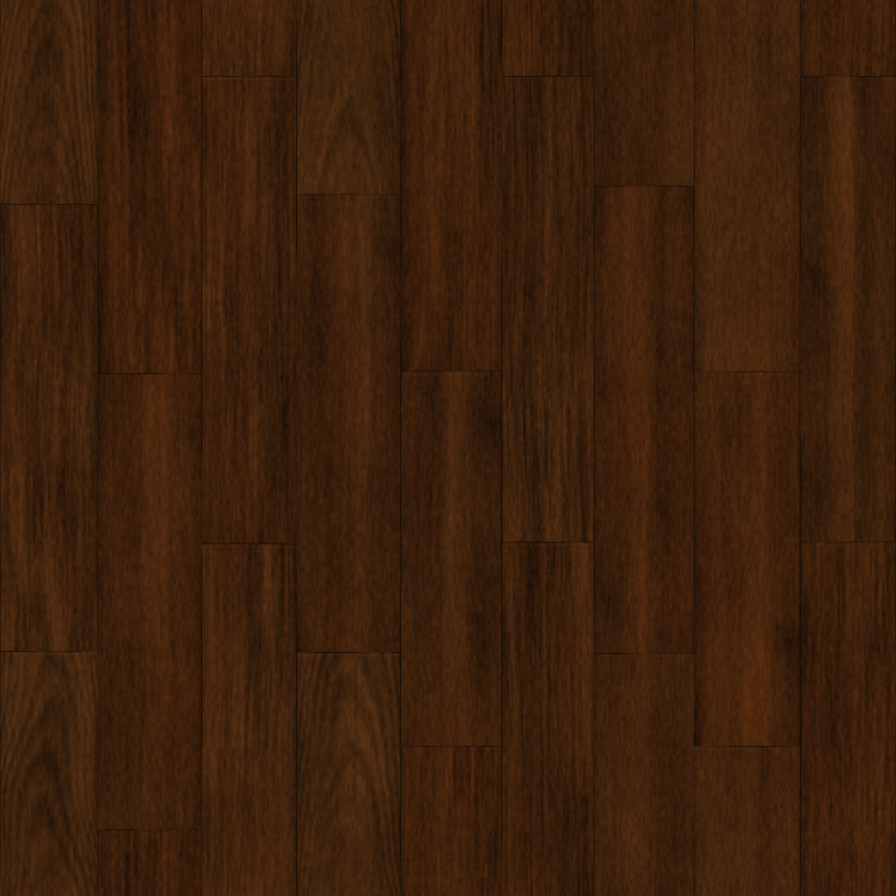
Reproduce this texture procedurally as a Shadertoy shader.

```glsl
// Dark brown plank floor: nine columns, each cut by two staggered end joints.
// Every plank gets stretched noise for grain plus one figure (stripes, a pale
// band with knots, arches or plain flecks), then thin worn seams on its borders.

const int COLUMNS = 9;
const float EDGES[10] = float[10](0.0, 0.109, 0.225, 0.331, 0.447, 0.560, 0.663, 0.775, 0.893, 1.0);
// Lower and upper end joint of each column
const vec2 JOINTS[9] = vec2[9](
    vec2(0.273, 0.772), vec2(0.074, 0.583), vec2(0.393, 0.915),
    vec2(0.272, 0.783), vec2(0.167, 0.586), vec2(0.395, 0.915),
    vec2(0.271, 0.792), vec2(0.167, 0.585), vec2(0.395, 0.915));

const int STRIPED = 0, BANDED = 1, TURNED = 2, ARCHED = 3, PLAIN = 4;
const int INNER_FIGURE[9] = int[9](STRIPED, BANDED, STRIPED, BANDED, BANDED, STRIPED, TURNED, BANDED, TURNED);
const int OUTER_FIGURE[9] = int[9](ARCHED, STRIPED, STRIPED, ARCHED, STRIPED, STRIPED, PLAIN, PLAIN, STRIPED);

const vec3 WOOD = vec3(0.238, 0.126, 0.046);
const vec3 RED_TINT = vec3(1.03, 0.96, 0.90);
const vec3 OLIVE_TINT = vec3(0.99, 1.05, 1.10);
const float SEAM_WIDTH = 0.0013;
const float SEAM_DARKNESS = 0.50;
const float EDGE_SHADE = 0.12;
const float STREAK_CONTRAST = 0.28;
const float BLOTCH_CONTRAST = 0.22;
const float PORE_CONTRAST = 0.26;
const float FLECK_CONTRAST = 0.17;
const float ARCH_STEEPNESS = 1.15;
const float ARCH_FREQUENCY = 17.0;

float hash(vec2 p) {
    vec3 q = fract(vec3(p.xyx) * 0.1031);
    q += dot(q, q.yzx + 33.33);
    return fract((q.x + q.y) * q.z);
}

float noise(vec2 p) {
    vec2 i = floor(p), f = fract(p);
    f = f * f * (3.0 - 2.0 * f);
    return mix(mix(hash(i), hash(i + vec2(1, 0)), f.x),
               mix(hash(i + vec2(0, 1)), hash(i + vec2(1, 1)), f.x), f.y);
}

// Noise centred on zero
float grain(vec2 p) { return noise(p) - 0.5; }

// Nested arches, pointing up the plank
float arches(vec2 p, float seed) {
    float x = p.x - 0.5 + 0.16 * grain(vec2(seed, p.y * 9.0));
    float rise = p.y + ARCH_STEEPNESS * x * x + 0.06 * grain(vec2(p.x * 3.0 + seed, p.y * 11.0));
    float ring = sin(6.2832 * ARCH_FREQUENCY * rise);
    float fade = 0.2 + 0.8 * noise(vec2(seed + p.x * 4.0, p.y * 8.0));
    return fade * (0.15 * ring + 0.25 * grain(vec2(rise * 36.0, seed)));
}

// Pale band along the plank and dark smudged knots near one side
float bandAndKnots(vec2 p, float len, float seed) {
    float x = p.x + 0.05 * grain(vec2(seed, p.y * 7.0));
    float tone = 0.16 * smoothstep(0.42, 0.48, x) * (1.0 - smoothstep(0.64, 0.74, x));
    tone -= 0.05 * (1.0 - smoothstep(0.30, 0.45, x));
    for (int k = 0; k < 2; k++) {
        vec2 centre = vec2(0.88, len - 0.06 - 0.24 * float(k));
        vec2 d = (p - centre) / vec2(0.15, 0.028);
        d.x += 0.5 * d.y;
        float strength = 0.32 * hash(vec2(seed, float(k) + 5.0));
        tone -= strength * exp(-dot(d, d));
    }
    return tone;
}

// Coverage of a line of the given width at distance d
float line(float d, float width, float pixel) {
    return 1.0 - smoothstep(0.5 * width - 0.5 * pixel, 0.5 * width + 0.6 * pixel, d);
}

void mainImage(out vec4 fragColor, in vec2 fragCoord) {
    vec2 uv = fragCoord / iResolution.xy;
    float pixel = 1.0 / min(iResolution.x, iResolution.y);

    // Find the column, then the plank; the outer plank wraps past the top
    int col = 0;
    for (int i = 1; i < COLUMNS; i++) if (uv.x >= EDGES[i]) col = i;
    float width = EDGES[col + 1] - EDGES[col];
    vec2 joint = JOINTS[col];
    bool inner = uv.y >= joint.x && uv.y < joint.y;
    float len = inner ? joint.y - joint.x : 1.0 - joint.y + joint.x;
    int figure = inner ? INNER_FIGURE[col] : OUTER_FIGURE[col];
    float seed = 13.0 * float(col) + (inner ? 7.0 : 131.0);
    vec2 p = vec2((uv.x - EDGES[col]) / width, fract(uv.y - (inner ? joint.x : joint.y)));
    float side = min(p.x, 1.0 - p.x) * width;
    float end = min(p.y, len - p.y);
    float topGap = len - p.y;
    if (figure == TURNED) p = vec2(1.0 - p.x, len - p.y);

    // Grain at several scales, all drawn out along the plank
    float bend = p.x + 0.05 * grain(vec2(seed, p.y * 5.0));
    float fibre = 0.6 * grain(vec2(bend * 23.0 + seed, p.y * 7.0))
                + 0.6 * grain(vec2(bend * 39.0 + seed, p.y * 22.0));
    float streak = grain(vec2(bend * 6.0 + seed, p.y * 2.5 + seed));
    float blotch = grain(vec2(p.x * 2.5 + seed, p.y * 11.0 + seed));
    float pores = grain(vec2(p.x * 46.0 + seed, p.y * 130.0));
    float flecks = grain(vec2(p.x * 54.0 + seed, p.y * 330.0));
    float tone = 1.0 + STREAK_CONTRAST * streak + BLOTCH_CONTRAST * blotch;
    tone += PORE_CONTRAST * pores + FLECK_CONTRAST * flecks;
    float patchy = 0.6 + 0.8 * noise(vec2(p.x * 2.0 + seed, p.y * 6.0));
    tone += (figure == STRIPED ? 0.50 * patchy : 0.20) * fibre;
    if (figure == ARCHED) tone += 0.04 + arches(p, seed);
    if (figure == PLAIN) tone += 0.07;
    if (figure == BANDED || figure == TURNED) tone += bandAndKnots(p, len, seed);
    tone += 0.07 * (hash(vec2(seed, 3.0)) - 0.5);

    // Soft shade towards the borders and a lit lip under some joints
    tone *= 1.0 - EDGE_SHADE * exp(-side / 0.006) - 0.4 * EDGE_SHADE * exp(-end / 0.004);
    tone += 0.14 * hash(vec2(seed, 8.0)) * line(abs(topGap - 0.003), 0.002, pixel);

    // Thin seams, worn away in places
    float edgeId = float(col) + floor(p.x + 0.5);
    float sideWear = (0.45 + 0.55 * hash(vec2(edgeId, 4.0))) * smoothstep(0.05, 0.6, noise(vec2(edgeId * 7.0, uv.y * 9.0)));
    float endWear = smoothstep(0.15, 0.75, noise(vec2(p.x * 4.0, seed))) * (0.4 + 0.6 * hash(vec2(seed, 6.0)));
    float seam = max(sideWear * line(side, SEAM_WIDTH, pixel), endWear * line(end, SEAM_WIDTH, pixel));
    tone *= 1.0 - SEAM_DARKNESS * seam;

    // Hue drifts from red to olive between planks and within them
    float hue = figure == ARCHED ? 0.9 : 0.15 + 0.5 * hash(vec2(seed, 1.0));
    hue += 0.6 * grain(vec2(p.x * 3.0 + seed, p.y * 7.0)) + 0.5 * pores;
    vec3 tint = mix(RED_TINT, OLIVE_TINT, clamp(hue, 0.0, 1.0));
    fragColor = vec4(WOOD * tint * tone, 1.0);
}
```
